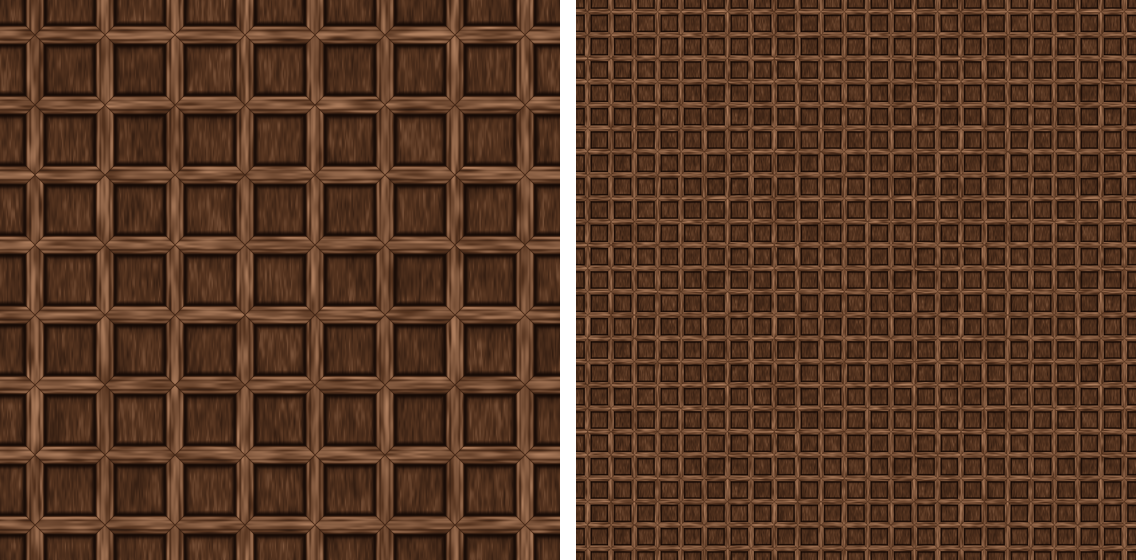
Left: one tile. Right: repeated 3 by 3.
This pattern is drawn by a three.js fragment shader. Its source:

```glsl
// Coffered wood panelling: square grained panels framed by mitred, moulded rails.
#define REPEATS 8.0
#define RAIL_HALF 0.135
#define CORNER_RADIUS 0.05
#define SHADOW_WIDTH 0.075
#define EDGE_SOFT 0.010
#define MITRE_DARK 0.38
#define RAIL_GRAIN 0.62
#define PANEL_GRAIN 0.40
#define WOOD_DARK vec3(0.07, 0.03, 0.015)
#define WOOD_MID vec3(0.33, 0.20, 0.12)
#define WOOD_LIGHT vec3(0.69, 0.50, 0.37)

varying vec2 vUv;

float hash(vec2 p) {
  return fract(sin(dot(p, vec2(127.1, 311.7))) * 43758.5453);
}

// Value noise with a whole number of lattice cells across the canvas.
float wrapNoise(vec2 uv, vec2 cells) {
  vec2 x = uv * cells;
  vec2 i = floor(x);
  vec2 f = fract(x);
  f = f * f * (3.0 - 2.0 * f);
  vec2 a = mod(i, cells);
  vec2 b = mod(i + 1.0, cells);
  return mix(mix(hash(a), hash(vec2(b.x, a.y)), f.x),
             mix(hash(vec2(a.x, b.y)), hash(b), f.x), f.y);
}

// Tone 0 to 1 becomes dark, middle and light wood.
vec3 woodColor(float tone) {
  tone = clamp(tone, 0.0, 1.0);
  vec3 low = mix(WOOD_DARK, WOOD_MID, min(tone * 2.0, 1.0));
  return mix(low, WOOD_LIGHT, max(tone * 2.0 - 1.0, 0.0));
}

float groove(float t, float center, float width) {
  float d = (t - center) / width;
  return exp(-d * d);
}

// Long streaks along y, centred on zero.
float railStreaks(vec2 uv) {
  float broad = wrapNoise(uv, vec2(152.0, 22.0));
  float fine = wrapNoise(uv + 0.37, vec2(264.0, 34.0));
  return 0.6 * broad + 0.4 * fine - 0.5;
}

// Rounded moulding; t runs from -1 to 1 across the rail.
float railTone(float t, float tilt, vec2 uv) {
  float tone = 0.72 + tilt * t - 0.12 * t * t;
  tone -= 0.16 * groove(t, 0.48, 0.10) + 0.20 * groove(t, -0.50, 0.11);
  tone += 0.10 * groove(t, 0.78, 0.13) + 0.06 * groove(t, -0.72, 0.10);
  tone += RAIL_GRAIN * railStreaks(uv);
  return tone * mix(0.22, 1.0, 1.0 - smoothstep(0.74, 1.04, abs(t)));
}

float panelTone(vec2 p, vec2 uv) {
  vec2 id = mod(floor(p + 0.5), REPEATS);
  vec2 c = p - floor(p + 0.5);

  // Fine vertical grain, blotches and a small shift per panel
  float grain = 0.5 * wrapNoise(uv, vec2(232.0, 36.0))
              + 0.5 * wrapNoise(uv + 0.21, vec2(416.0, 64.0)) - 0.5;
  float blotch = wrapNoise(uv, vec2(40.0, 24.0)) - 0.5;
  float tone = 0.47 + PANEL_GRAIN * grain + 0.14 * blotch;
  tone += 0.07 * (hash(id + 3.7) - 0.5);

  // Recess shadow, deeper under the upper rail
  vec2 box = abs(c) - (0.5 - RAIL_HALF - CORNER_RADIUS);
  float inside = CORNER_RADIUS - length(max(box, 0.0)) - min(max(box.x, box.y), 0.0);
  float light = smoothstep(-0.005, SHADOW_WIDTH, inside - 0.012);
  float upper = smoothstep(0.20, 0.38, c.y);
  return tone * mix(0.08, 1.0, light) * (1.0 - 0.35 * upper);
}

void main() {
  vec2 p = vUv * REPEATS;
  vec2 q = fract(p) - 0.5;
  vec2 a = abs(q);

  // Upright and level rails meet on the diagonals
  float upright = railTone(q.x / RAIL_HALF, -0.04, vUv);
  float level = railTone(q.y / RAIL_HALF, 0.09, vUv.yx + vec2(0.43, 0.17));
  float diagonal = a.x - a.y;
  float rail = mix(upright, level, smoothstep(-EDGE_SOFT, EDGE_SOFT, diagonal));
  rail *= 1.0 - MITRE_DARK * groove(diagonal, 0.0, 0.012);

  float across = min(a.x, a.y);
  float panelMask = smoothstep(-EDGE_SOFT, EDGE_SOFT, across - RAIL_HALF);
  float tone = mix(rail, panelTone(p, vUv), panelMask);
  gl_FragColor = vec4(woodColor(tone), 1.0);
}
```
